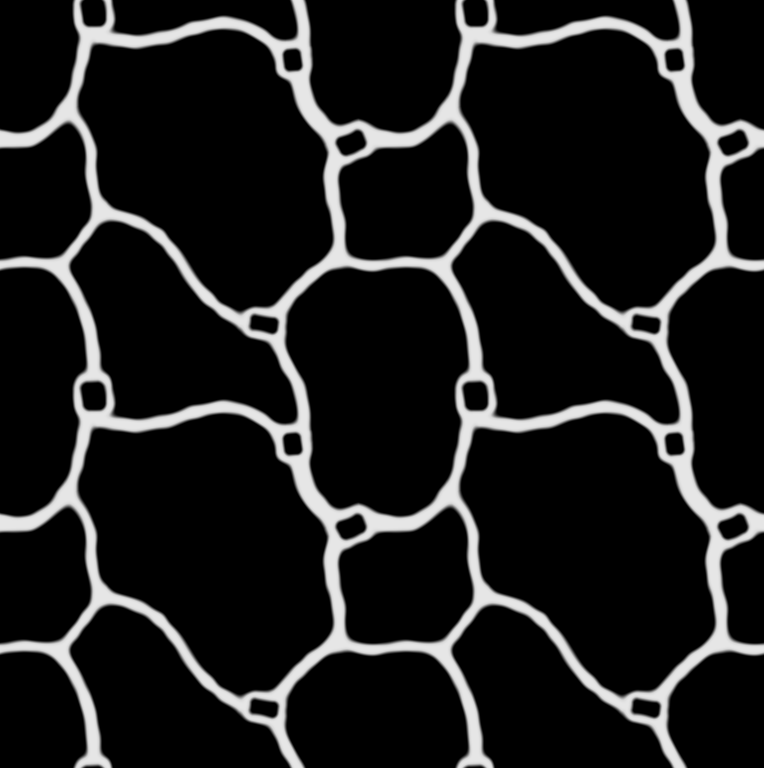
A Shadertoy shader for this pattern:

```glsl
// Pale organic web of curved strands with small pores at its joints, on black.

const float PI = 3.14159;
const float REPEATS = 2.0;    // cells across and down
const float CELL = 384.0;     // design units per cell, y pointing down
const float WELD = 3.5;       // radius of the fillets where strands meet
const float WALL = 8.0;       // thickness of the rim around a pore
const float SOFT = 2.2;       // half width of the soft edge

// Offset from the nearest wrapped copy of a centre
vec2 wrapTo(vec2 p, vec2 centre) {
    vec2 q = p - centre;
    return q - CELL * round(q / CELL);
}

// Distance to a strand from a to b, bent by two sines, with tapering half width
float strand(vec2 p, vec2 a, vec2 b, float bow, float sway, float wa, float wb) {
    vec2 span = b - a;
    float len = length(span);
    vec2 along = span / len;
    vec2 q = wrapTo(p, 0.5 * (a + b));
    float x = dot(q, along) + 0.5 * len;
    float y = dot(q, vec2(-along.y, along.x));
    float t = clamp(x / len, 0.0, 1.0);
    float bend = bow * sin(PI * t) + sway * sin(2.0 * PI * t);
    float slope = PI * (bow * cos(PI * t) + 2.0 * sway * cos(2.0 * PI * t)) / len;
    float across = (y - bend) * inversesqrt(1.0 + slope * slope);
    return length(vec2(x - t * len, across)) - mix(wa, wb, t);
}

// Distance to a turned, rounded box
float pore(vec2 p, vec2 centre, vec2 halfSize, float angle) {
    float c = cos(angle), s = sin(angle);
    vec2 q = mat2(c, -s, s, c) * wrapTo(p, centre);
    float radius = 0.6 * min(halfSize.x, halfSize.y);
    vec2 e = abs(q) - halfSize + radius;
    return length(max(e, 0.0)) + min(max(e.x, e.y), 0.0) - radius;
}

// Weight of one distance in the exponential smooth union
float weld(float d) {
    return exp(-d / WELD);
}

// Slight wrapping unevenness of the outlines
float wobble(vec2 p) {
    vec2 w = 2.0 * PI * p / CELL;
    return 0.4 * sin(11.0 * w.x + 2.0 * sin(5.0 * w.y))
         + 0.4 * sin(13.0 * w.y + 2.0 * sin(7.0 * w.x));
}

// Signed distance to the whole web, negative inside
float web(vec2 p) {
    // Plain joints
    vec2 west = vec2(68, 110), fork = vec2(102, 212);
    vec2 low = vec2(60, 268), east = vec2(340, 258);
    vec2 nextCell = vec2(CELL, 0);

    // Pores
    float poreA = pore(p, vec2(94, 12), vec2(12, 15), -0.08);
    float poreB = pore(p, vec2(294, 60), vec2(9, 11), -0.1);
    float poreC = pore(p, vec2(353, 143), vec2(14, 10), -0.4);
    float poreD = pore(p, vec2(265, 324), vec2(14, 8), 0.15);
    float sum = weld(poreA - WALL) + weld(poreB - WALL)
              + weld(poreC - WALL) + weld(poreD - WALL);

    // Strands of the upper half
    sum += weld(strand(p, vec2(88, 32), west, -2.0, 0.0, 7.0, 5.0));
    sum += weld(strand(p, vec2(100, 36), vec2(286, 53), -16.0, 12.0, 6.5, 5.5));
    sum += weld(strand(p, vec2(300, 66), vec2(338, 138), 10.0, 0.0, 9.0, 9.0));
    sum += weld(strand(p, vec2(364, 133), west + nextCell, 18.0, 0.0, 9.0, 5.5));
    sum += weld(strand(p, vec2(340, 152), east, 4.0, 4.0, 8.0, 5.5));
    sum += weld(strand(p, west, fork, -7.0, -5.0, 5.0, 5.5));

    // Strands of the lower half
    sum += weld(strand(p, east, low + nextCell, 1.0, 4.0, 5.0, 5.0));
    sum += weld(strand(p, east, vec2(280, 312), 5.0, 0.0, 6.0, 6.5));
    sum += weld(strand(p, fork, low, 0.0, 0.0, 5.0, 5.0));
    sum += weld(strand(p, fork, vec2(242, 322), -11.0, -9.0, 5.5, 5.5));
    sum += weld(strand(p, low, vec2(94, 378), -11.0, 0.0, 5.5, 7.0));
    sum += weld(strand(p, vec2(278, 336), vec2(304, 432), -7.0, 3.0, 6.0, 6.0));

    float solid = -WELD * log(max(sum, 1e-30));
    float hollow = min(min(poreA, poreB), min(poreC, poreD));
    return max(solid, -hollow) + wobble(p);
}

void mainImage(out vec4 fragColor, in vec2 fragCoord) {
    vec2 uv = fragCoord / iResolution.xy;
    vec2 p = REPEATS * CELL * vec2(uv.x, 1.0 - uv.y);
    float pixel = REPEATS * CELL / iResolution.y;

    float d = web(p);
    float soft = max(SOFT, 0.75 * pixel);
    float cover = 1.0 - smoothstep(-soft, soft, d);
    float tone = mix(0.84, 0.9, smoothstep(1.0, 4.0, -d));
    fragColor = vec4(vec3(tone * cover), 1.0);
}
```
